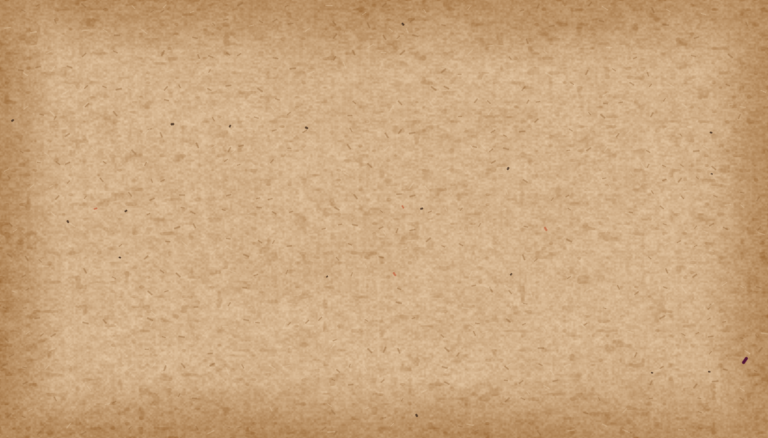
Give the GLSL for this texture, as a Shadertoy shader.

```glsl
// Aged kraft paper: a pale, grainy sheet that darkens softly toward its border.
// Layered value noise makes pulp, pits and grain; hashed grid cells scatter
// short fibres and specks over the sheet.

const vec3 DARK_KRAFT  = vec3(0.70, 0.53, 0.35);
const vec3 LIGHT_KRAFT = vec3(0.84, 0.71, 0.56);
const vec3 BROWN_FIBRE = vec3(0.57, 0.39, 0.21);
const vec3 PALE_FIBRE  = vec3(0.91, 0.81, 0.68);
const vec3 BLACK_SPECK = vec3(0.22, 0.14, 0.09);
const vec3 RED_SPECK   = vec3(0.75, 0.32, 0.18);
const vec3 PLUM_SPECK  = vec3(0.30, 0.05, 0.20);

float hash(vec2 p) {
    return fract(sin(dot(p, vec2(127.1, 311.7))) * 43758.5453);
}

// Smooth value noise in 0..1
float noise(vec2 p) {
    vec2 i = floor(p);
    vec2 f = fract(p);
    f = f * f * (3.0 - 2.0 * f);
    float low  = mix(hash(i), hash(i + vec2(1, 0)), f.x);
    float high = mix(hash(i + vec2(0, 1)), hash(i + vec2(1, 1)), f.x);
    return mix(low, high, f.y);
}

// Fractal noise centred on zero
float fbm(vec2 p) {
    float sum = 0.0;
    float amp = 0.5;
    for (int i = 0; i < 4; i++) {
        sum += amp * (noise(p) - 0.5);
        p = mat2(0.96, 0.28, -0.28, 0.96) * p * 2.03 + 17.3;
        amp *= 0.55;
    }
    return sum;
}

// Depth inside a rounded rectangle, zero on its outline
float insetDepth(vec2 p, vec2 halfSize, float radius) {
    vec2 q = abs(p) - halfSize + radius;
    return radius - length(max(q, 0.0)) - min(max(q.x, q.y), 0.0);
}

// Coverage of a short rounded stroke through the origin
float stroke(vec2 p, float angle, float halfLength, float radius, float blur) {
    vec2 dir = vec2(cos(angle), sin(angle));
    float along = clamp(dot(p, dir), -halfLength, halfLength);
    return 1.0 - smoothstep(radius - blur, radius + blur, length(p - dir * along));
}

// At most one randomly turned stroke in each grid cell
float flecks(vec2 p, float cells, float density, float halfLength,
             float radius, float blur, float seed) {
    vec2 id = floor(p * cells);
    vec2 key = id + seed;
    vec2 jitter = vec2(hash(key + 3.1), hash(key + 7.7));
    vec2 centre = (id + 0.25 + 0.5 * jitter) / cells;
    float angle = (hash(key + 11.9) - 0.5) * 2.4;
    float size = 0.5 + 0.5 * hash(key + 5.3);
    float present = step(hash(key), density);
    return present * stroke(p - centre, angle, halfLength * size, radius * size, blur);
}

// Lightness of the paper body: 0 is dark kraft, 1 is light kraft
float paperTone(vec2 p, float depth) {
    float wobble = 0.05 * fbm(p * 5.0);
    float tone = mix(0.08, 0.91, smoothstep(-0.03, 0.17, depth + wobble));

    // Cloudy pulp, drawn out sideways
    tone += 0.24 * fbm(p * vec2(6.0, 11.0) + 4.0);
    tone += 0.42 * fbm(p * vec2(32.0, 50.0) + 31.0);

    // Small dark pits
    float pits = smoothstep(0.68, 0.95, noise(p * vec2(62.0, 90.0) + 9.0));
    tone -= 0.36 * pits;

    // Fine grain
    tone += 0.36 * (noise(p * vec2(125.0, 155.0) + 53.0) - 0.5);
    tone += 0.34 * (noise(p * 235.0 + 71.0) - 0.5);
    return tone;
}

void mainImage(out vec4 fragColor, in vec2 fragCoord) {
    vec2 p = fragCoord / iResolution.y;
    vec2 halfSize = 0.5 * iResolution.xy / iResolution.y;
    float blur = 1.0 / iResolution.y;

    // Paper body
    float depth = insetDepth(p - halfSize, halfSize, 0.12);
    vec3 color = mix(DARK_KRAFT, LIGHT_KRAFT, paperTone(p, depth));

    // Fibres pressed into the sheet
    float brown = flecks(p, 28.0, 0.26, 0.0055, 0.0020, blur, 13.0);
    float pale  = flecks(p, 22.0, 0.22, 0.0075, 0.0014, blur, 47.0);
    color = mix(color, BROWN_FIBRE, 0.45 * brown);
    color = mix(color, PALE_FIBRE, 0.40 * pale);

    // Rare stronger specks
    float black = flecks(p, 9.0, 0.08, 0.0015, 0.0026, blur, 83.0);
    float red   = flecks(p, 7.0, 0.03, 0.0030, 0.0024, blur, 29.0);
    float plum  = stroke(p - vec2(halfSize.x * 1.94, 0.177), 0.95, 0.0055, 0.0034, blur);
    color = mix(color, BLACK_SPECK, 0.80 * black);
    color = mix(color, RED_SPECK, 0.65 * red);
    color = mix(color, PLUM_SPECK, 0.95 * plum);

    fragColor = vec4(clamp(color, 0.0, 1.0), 1.0);
}
```
